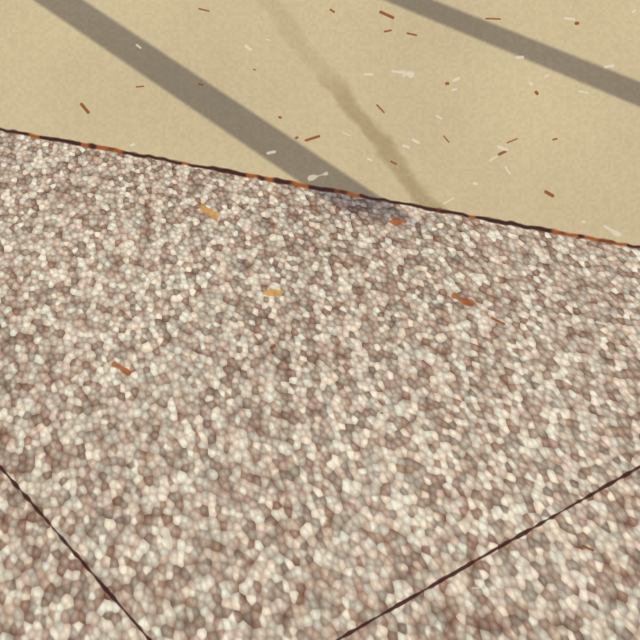
Write a Shadertoy shader that draws this texture.

```glsl
// Sunlit concrete slab with slanting shadows above jointed pebble paving, strewn with leaf litter.

const vec3 SLAB = vec3(0.805, 0.735, 0.585);
const vec3 SHADE = vec3(0.69, 0.69, 0.74);        // shadow tint, multiplied
const vec3 STAIN = vec3(0.87, 0.85, 0.81);
const vec3 PEBBLE_DARK = vec3(0.48, 0.375, 0.315);
const vec3 PEBBLE_LIGHT = vec3(0.93, 0.89, 0.80);
const vec3 JOINT = vec3(0.23, 0.13, 0.12);
const vec3 RUST = vec3(0.62, 0.33, 0.17);
const vec3 OCHRE = vec3(0.80, 0.58, 0.30);
const vec3 PALE = vec3(0.90, 0.85, 0.77);
const float SEAM_HEIGHT = 0.798;
const float SEAM_SLOPE = -0.185;
const float HORIZON = 2.1;
const float PEBBLE_DENSITY = 175.0;
const int FLECKS = 60;

float hash(vec2 p) {
    return fract(sin(dot(p, vec2(127.1, 311.7))) * 43758.55);
}

float noise(vec2 p) {
    vec2 i = floor(p), f = fract(p);
    f = f * f * (3.0 - 2.0 * f);
    return mix(mix(hash(i), hash(i + vec2(1, 0)), f.x),
               mix(hash(i + vec2(0, 1)), hash(i + vec2(1, 1)), f.x), f.y);
}

float fbm(vec2 p) {
    return 0.55 * noise(p) + 0.3 * noise(p * 2.1 + 7.0) + 0.15 * noise(p * 4.3 + 19.0);
}

float segment(vec2 p, vec2 a, vec2 b) {
    vec2 d = b - a;
    return length(p - a - d * clamp(dot(p - a, d) / dot(d, d), 0.0, 1.0));
}

// Signed distance to the line through a and b, positive on its left
float side(vec2 p, vec2 a, vec2 b) {
    vec2 d = normalize(b - a);
    return d.x * (p.y - a.y) - d.y * (p.x - a.x);
}

float fill(float d, float soft) {
    return 1.0 - smoothstep(-soft, soft, d);
}

float band(vec2 p, vec2 lowA, vec2 lowB, vec2 highA, vec2 highB) {
    return fill(-side(p, lowA, lowB), 0.004) * fill(side(p, highA, highB), 0.004);
}

// Softly blended cells: x = pebble tone, y = distance to nearest centre, z = hue
vec3 pebbles(vec2 p) {
    vec2 cell = floor(p);
    vec3 sum = vec3(0.0);
    float nearest = 2.0;
    for (int j = -1; j <= 1; j++)
    for (int i = -1; i <= 1; i++) {
        vec2 id = cell + vec2(i, j);
        vec2 d = id + vec2(hash(id), hash(id + 41.3)) - p;
        float w = exp(-9.0 * dot(d, d));
        sum += w * vec3(hash(id + 17.7), hash(id + 73.1), 1.0);
        nearest = min(nearest, length(d));
    }
    return vec3(sum.x / sum.z, nearest, sum.y / sum.z);
}

vec3 gravel(vec2 p) {
    float depth = HORIZON - p.y;
    vec2 ground = vec2((p.x - 0.5) / depth, 1.7 / depth) * PEBBLE_DENSITY;
    ground.y += 0.25 * ground.x;
    vec3 peb = pebbles(ground);
    float tone = 0.56 + 0.85 * (peb.x - 0.5) + 0.5 * (0.42 - peb.y);
    tone += 0.16 * (noise(ground * 2.3) - 0.5) + 0.22 * (fbm(p * 7.0) - 0.5);
    vec3 col = mix(PEBBLE_DARK, PEBBLE_LIGHT, clamp(tone, -0.25, 1.1));
    return col + (peb.z - 0.5) * vec3(0.05, -0.02, -0.04);
}

vec3 slab(vec2 p) {
    vec3 col = SLAB * (0.96 + 0.08 * fbm(p * 6.0) + 0.05 * (noise(p * 230.0) - 0.5));
    float drift = p.x - 0.42 - 0.785 * (1.0 - p.y) + 0.03 * (fbm(p * 24.0) - 0.5);
    float strength = mix(0.35, 1.0, fill(p.y - 0.87, 0.03));
    return col * mix(vec3(1.0), STAIN, strength * fill(abs(drift) - 0.016, 0.008));
}

void mainImage(out vec4 fragColor, in vec2 fragCoord) {
    vec2 p = fragCoord / iResolution.xy;
    float aa = 1.0 / iResolution.y;
    float above = p.y - SEAM_HEIGHT - SEAM_SLOPE * p.x;

    // Two surfaces and the shadows across them
    vec3 col = mix(gravel(p), slab(p), fill(-above, aa));
    float shadow = band(p, vec2(0.052, 1.0), vec2(0.475, 0.711), vec2(0.13, 1.0), vec2(0.60, 0.688));
    shadow = max(shadow, band(p, vec2(0.60, 1.0), vec2(1.0, 0.833), vec2(0.677, 1.0), vec2(1.0, 0.872)));
    col *= mix(vec3(1.0), SHADE, shadow * smoothstep(-0.05, -0.005, above));

    // Joints: main seam with caught leaves, then two cuts in the paving
    float rough = 0.003 * (noise(p * 90.0) - 0.5);
    float seam = abs(above + rough) - mix(0.002, 0.0038, noise(p.xx * 14.0));
    vec3 seamColour = mix(JOINT, RUST, smoothstep(0.66, 0.85, noise(p.xx * 38.0)));
    col = mix(col, seamColour, 0.92 * fill(seam, 0.0022));
    float cuts = min(abs(side(p, vec2(0.0, 0.271), vec2(0.234, 0.0))),
                     abs(side(p, vec2(0.527, 0.0), vec2(1.0, 0.271))));
    col = mix(col, JOINT, 0.88 * fill(cuts + rough - 0.0022, 0.002));

    // Small flecks, dense on the right of the slab, sparse on the paving
    for (int i = 0; i < FLECKS; i++) {
        vec2 k = vec2(float(i), 3.7);
        float x = sqrt(hash(k));
        float edge = SEAM_HEIGHT + SEAM_SLOPE * x;
        float y = i % 6 == 0 ? edge * hash(k + 5.0) : mix(edge + 0.01, 1.0, hash(k + 5.0));
        float turn = -0.2 + 1.6 * (hash(k + 9.0) - 0.5);
        vec2 reach = mix(0.001, 0.011, pow(hash(k + 13.0), 2.0)) * vec2(cos(turn), sin(turn));
        float d = segment(p, vec2(x, y) - reach, vec2(x, y) + reach) - mix(0.0008, 0.0026, hash(k + 21.0));
        vec3 tint = mix(RUST * 0.85, PALE, step(0.45, hash(k + 29.0)));
        col = mix(col, tint, 0.8 * fill(d, 0.0016));
    }

    // Larger fallen leaves: position, tilt, hue (0 rust, 1 ochre, 2 pale)
    vec4 leaves[9] = vec4[9](
        vec4(0.425, 0.543, 0.0, 1), vec4(0.328, 0.668, -0.5, 1), vec4(0.620, 0.654, 0.0, 0),
        vec4(0.722, 0.532, -0.4, 0), vec4(0.190, 0.424, -0.6, 0), vec4(0.262, 0.158, -1.3, 2),
        vec4(0.497, 0.725, 0.3, 2), vec4(0.628, 0.886, -0.2, 2), vec4(0.957, 0.640, -0.5, 2));
    for (int i = 0; i < 9; i++) {
        vec4 leaf = leaves[i];
        vec2 reach = 0.013 * vec2(cos(leaf.z), sin(leaf.z));
        float d = segment(p, leaf.xy - reach, leaf.xy + reach) - 0.0075 * noise(p * 75.0 + leaf.xy);
        vec3 tint = leaf.w < 0.5 ? RUST : leaf.w < 1.5 ? OCHRE : PALE;
        col = mix(col, tint, 0.75 * fill(d, 0.002));
    }
    fragColor = vec4(clamp(col, 0.0, 1.0), 1.0);
}
```
